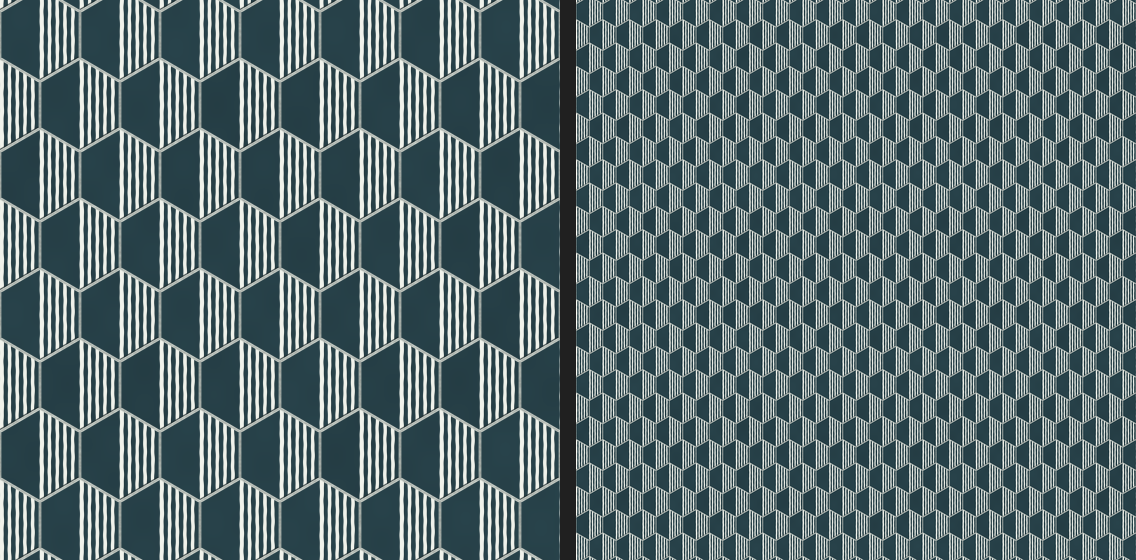
Left, the tile; right, the same tile 3 across and 3 down.
This pattern is drawn by a three.js fragment shader. Its source:

```glsl
#define COLS 7.0
#define ROWS 8.0
#define STRIPES 5.0
#define STRIPE_PITCH 0.097
#define STRIPE_HALF 0.0215
#define GROUT_HALF 0.017
#define WOBBLE 0.0022
#define GLAZE vec3(0.15, 0.25, 0.28)
#define CREAM vec3(0.94, 0.95, 0.92)
#define GROUT_LIGHT vec3(0.83, 0.85, 0.82)
#define GROUT_GREY vec3(0.60, 0.63, 0.61)
#define SHADOW vec3(0.08, 0.13, 0.14)

varying vec2 vUv;

const float ROW_STEP = 0.8660254;

float hash(vec2 p) {
  vec3 q = fract(p.xyx * 0.1031);
  q += dot(q, q.yzx + 33.33);
  return fract((q.x + q.y) * q.z);
}

// Distance to the nearest scattered point, wrapping after size cells
float cellular(vec2 p, vec2 size) {
  vec2 cell = floor(p);
  float nearest = 2.0;
  for (int y = -1; y <= 1; y++) {
    for (int x = -1; x <= 1; x++) {
      vec2 c = cell + vec2(float(x), float(y));
      vec2 w = mod(c, size);
      vec2 point = c + vec2(hash(w), hash(w + 57.0));
      nearest = min(nearest, length(point - p));
    }
  }
  return nearest;
}

// Coverage of a shape with signed distance d
float cover(float d, float aa) {
  return 1.0 - smoothstep(-0.7 * aa, 0.7 * aa, d);
}

// Centre of the nearest tile in one of the two interleaved lattices
vec2 latticeCentre(vec2 p, vec2 start) {
  vec2 period = vec2(1.0, 2.0 * ROW_STEP);
  return start + period * floor((p - start) / period + 0.5);
}

// Uneven edge made of layered sines
float waver(float y, float seed) {
  return WOBBLE * (sin(y * 17.0 + seed) + 0.6 * sin(y * 41.0 + seed * 2.3));
}

void main() {
  // One unit is the width of a tile
  vec2 p = vUv * vec2(COLS, ROWS * ROW_STEP);
  float aa = fwidth(p.x);

  // Nearest hexagon and its wrapped index
  vec2 evenRow = latticeCentre(p, vec2(0.0, 0.5 * ROW_STEP));
  vec2 oddRow = latticeCentre(p, vec2(0.5, 1.5 * ROW_STEP));
  vec2 toEven = p - evenRow;
  vec2 toOdd = p - oddRow;
  vec2 centre = dot(toEven, toEven) < dot(toOdd, toOdd) ? evenRow : oddRow;
  vec2 q = p - centre;
  vec2 id = floor(centre * vec2(2.0, 2.0 / ROW_STEP) + 0.5);
  float seed = hash(mod(id, 2.0 * vec2(COLS, ROWS)));

  // Distances to the sides
  float slant = dot(abs(q), vec2(0.5, ROW_STEP));
  float inset = 0.5 - max(abs(q.x), slant);
  float lowerRight = 0.5 - dot(q, vec2(0.5, -ROW_STEP));

  // Glaze with a slight shade per tile and soft clouding
  float cloud = sin(q.x * 9.0 + seed * 20.0) * sin(q.y * 7.0 + seed * 31.0);
  vec3 color = GLAZE * (1.0 + 0.06 * (seed - 0.5) + 0.02 * cloud);

  // Stripes on the right half, the first one wider
  float k = clamp(floor((q.x - 0.022) / STRIPE_PITCH + 0.5), 0.0, STRIPES - 1.0);
  float stripeSeed = 6.28 * fract(seed * 13.0 + k * 0.37);
  float across = q.x - 0.022 - k * STRIPE_PITCH + waver(q.y, stripeSeed);
  float halfWidth = STRIPE_HALF + (k < 0.5 ? 0.004 : 0.0);
  halfWidth += 0.5 * waver(q.y, stripeSeed + 2.0);
  float stripe = cover(abs(across) - halfWidth, aa);
  float edgeShade = cover(abs(across - 0.010) - halfWidth, aa);
  color = mix(color, SHADOW, 0.35 * edgeShade);
  color = mix(color, CREAM, stripe);

  // Shadow beneath the striped half
  float shade = cover(lowerRight - GROUT_HALF - 0.014, aa) * step(0.0, q.x);
  color = mix(color, SHADOW, 0.75 * shade);

  // Grout: light rims, grey core, greyer upright joints, fine pits
  float upright = smoothstep(-0.01, 0.01, abs(q.x) - slant);
  float core = 1.0 - smoothstep(0.0, GROUT_HALF, inset);
  float grit = cellular(vUv * vec2(20.0 * COLS, 20.0 * ROWS), 20.0 * vec2(COLS, ROWS));
  vec3 grout = mix(GROUT_LIGHT, GROUT_GREY, clamp(0.55 * core + 0.45 * upright, 0.0, 1.0));
  grout *= 0.92 + 0.14 * grit;
  color = mix(color, grout, cover(inset - GROUT_HALF, aa));

  gl_FragColor = vec4(color, 1.0);
}
```
